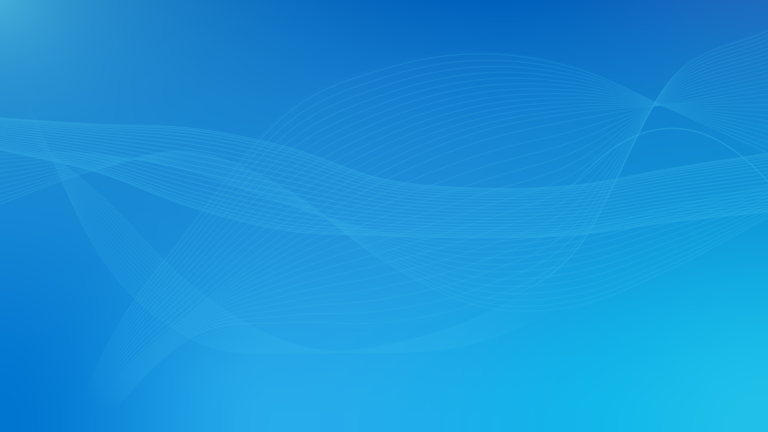
This background is drawn by a Shadertoy shader. Its source:

```glsl
// Blue gradient backdrop crossed by flowing ribbons of fine, pale cyan lines

// Colour along a row with stops at the left, at "middle" and at the right
vec3 rowColor(float x, float middle, vec3 left, vec3 centre, vec3 right) {
    vec3 c = mix(left, centre, smoothstep(0.0, middle, x));
    return mix(c, right, smoothstep(middle, 1.0, x));
}

// Smooth height through nine evenly spaced knots
float spline(float knots[9], float x) {
    float s = clamp(x, 0.0, 1.0) * 8.0;
    int i = min(int(s), 7);
    float f = s - float(i);
    float b = knots[i], c = knots[i + 1];
    float a = i > 0 ? knots[i - 1] : 2.0 * b - c;
    float d = i < 7 ? knots[i + 2] : 2.0 * c - b;
    return b + 0.5 * f * (c - a + f * (2.0 * a - 5.0 * b + 4.0 * c - d
             + f * (3.0 * (b - c) + d - a)));
}

// Soft stroke, measured in canvas heights
float stroke(float dist) {
    float width = 0.0025;
    float reach = max(width, 1.3 / iResolution.y);
    return (1.0 - smoothstep(0.0, reach, abs(dist))) * width / reach;
}

// x: lines blended between two edge curves, y: the filled area between them
vec2 ribbon(vec2 p, float first[9], float last[9], int count, float crowding) {
    float h = 0.002;
    vec2 edge = vec2(spline(first, p.x), spline(last, p.x));
    vec2 before = vec2(spline(first, p.x - h), spline(last, p.x - h));
    vec2 after = vec2(spline(first, p.x + h), spline(last, p.x + h));
    float aspect = iResolution.x / iResolution.y;
    vec2 slope = (after - before) / (2.0 * h * aspect);
    float ink = 0.0;
    for (int i = 0; i < count; i++) {
        float t = (float(i) + 0.5) / float(count);
        t = mix(t, smoothstep(0.0, 1.0, t), crowding);
        float m = mix(slope.x, slope.y, t);
        ink += stroke((p.y - mix(edge.x, edge.y, t)) / sqrt(1.0 + m * m));
    }
    float soft = 1.0 / iResolution.y;
    float low = min(edge.x, edge.y), high = max(edge.x, edge.y);
    float fill = smoothstep(-soft, soft, p.y - low) * smoothstep(-soft, soft, high - p.y);
    return vec2(min(ink, 1.4), fill);
}

// Three blended rows with a glow in two corners
vec3 backdrop(vec2 p) {
    vec3 top = rowColor(p.x, 0.65, vec3(0.11, 0.50, 0.78), vec3(0.0, 0.38, 0.74), vec3(0.11, 0.42, 0.75));
    vec3 mid = rowColor(p.x, 0.5, vec3(0.07, 0.52, 0.83), vec3(0.12, 0.56, 0.85), vec3(0.05, 0.57, 0.84));
    vec3 bottom = rowColor(p.x, 0.36, vec3(0.0, 0.46, 0.82), vec3(0.15, 0.67, 0.92), vec3(0.0, 0.72, 0.92));
    vec3 c = mix(bottom, mid, smoothstep(0.03, 0.6, p.y));
    float rise = clamp((p.y - 0.42) / 0.58, 0.0, 1.0);
    c = mix(c, top, pow(rise, 1.8));
    vec2 wide = vec2(iResolution.x / iResolution.y, 1.0);
    float teal = exp(-5.0 * length((p - vec2(0.0, 1.0)) * wide));
    float cyan = exp(-8.0 * dot((p - vec2(1.0, 0.0)) * wide, (p - vec2(1.0, 0.0)) * wide));
    c = mix(c, vec3(0.27, 0.68, 0.85), teal);
    return mix(c, vec3(0.17, 0.76, 0.91), 0.75 * cyan);
}

void mainImage(out vec4 fragColor, in vec2 fragCoord) {
    vec2 p = fragCoord / iResolution.xy;
    vec3 color = backdrop(p);

    // Main stream, flowing from the left edge to the right
    vec2 stream = ribbon(p,
        float[9](0.727, 0.713, 0.704, 0.660, 0.586, 0.565, 0.572, 0.611, 0.646),
        float[9](0.653, 0.602, 0.519, 0.465, 0.454, 0.449, 0.456, 0.486, 0.509), 20, 0.8);

    // Lower fold, peeling away from the stream
    vec2 fold = ribbon(p,
        float[9](0.648, 0.644, 0.602, 0.525, 0.463, 0.444, 0.472, 0.525, 0.572),
        float[9](0.525, 0.606, 0.650, 0.560, 0.394, 0.287, 0.287, 0.375, 0.495), 12, 0.4);

    // Great arch in two halves that share a rising diagonal
    float diagonal[9] = float[9](-0.4, 0.060, 0.282, 0.456, 0.595, 0.688, 0.735, 0.760, 0.800);
    float swoosh[9] = float[9](-0.3, 0.0, 0.218, 0.245, 0.240, 0.287, 0.421, 0.819, 0.935);
    vec2 arch = ribbon(p, diagonal,
        float[9](-0.48, 0.150, 0.486, 0.750, 0.850, 0.883, 0.846, 0.745, 0.640), 13, 0.0);
    arch += ribbon(p, diagonal, swoosh, 13, 0.0);
    arch *= smoothstep(0.09, 0.17, p.x) * smoothstep(0.03, 0.14, p.y);

    // Translucent veil, sagging below the stream
    vec2 veil = ribbon(p,
        float[9](0.930, 0.421, 0.213, 0.181, 0.201, 0.271, 0.421, 0.819, 0.935),
        float[9](0.727, 0.560, 0.340, 0.208, 0.183, 0.208, 0.306, 0.444, 0.583), 16, 0.3);
    veil *= smoothstep(0.02, 0.1, p.x) * (1.0 - smoothstep(0.6, 0.75, p.x));

    // Bright rim on the rising side of the arch
    float rimSlope = (spline(swoosh, p.x + 0.002) - spline(swoosh, p.x - 0.002)) / 0.004;
    rimSlope *= iResolution.y / iResolution.x;
    float rim = stroke((p.y - spline(swoosh, p.x)) / sqrt(1.0 + rimSlope * rimSlope));
    rim *= smoothstep(0.6, 0.75, p.x) * (1.0 - smoothstep(0.84, 0.92, p.x));

    // Small crest at the right
    float dx = p.x - 0.875;
    float crest = stroke((p.y - 0.703 + 7.9 * dx * dx) / sqrt(1.0 + 79.0 * dx * dx));
    crest *= smoothstep(0.72, 0.8, p.x);

    float ink = 0.32 * stream.x + 0.22 * fold.x + 0.20 * arch.x + 0.13 * veil.x;
    ink += 0.5 * crest + 0.45 * rim;
    ink += 0.05 * stream.y + 0.01 * fold.y + 0.03 * arch.y + 0.06 * veil.y;
    color = mix(color, vec3(0.25, 0.76, 0.93), 0.6 * (1.0 - exp(-1.6 * ink)));
    fragColor = vec4(color, 1.0);
}
```
